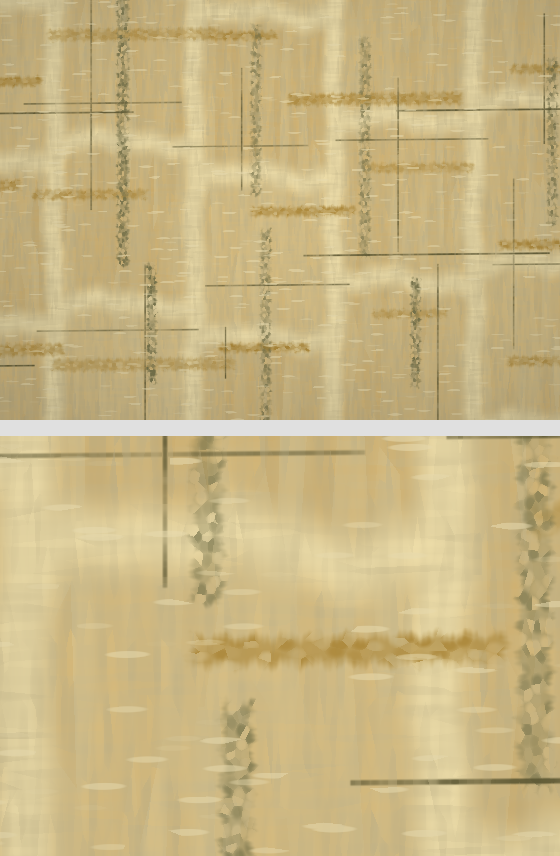
Top, the full canvas; bottom, a detail of the centre.
This texture is drawn by a Shadertoy shader. Its source:

```glsl
const vec3 PALE  = vec3(0.86, 0.80, 0.61);
const vec3 TAN   = vec3(0.77, 0.68, 0.47);
const vec3 CREAM = vec3(0.89, 0.84, 0.67);
const vec3 OCHRE = vec3(0.66, 0.52, 0.22);
const vec3 MOSS  = vec3(0.44, 0.43, 0.28);
const vec3 INK   = vec3(0.36, 0.34, 0.20);

const float COLUMN_START = 0.13;
const float COLUMN_PITCH = 0.333;

float hash(vec2 p) {
    vec3 q = fract(vec3(p.xyx) * 0.1031);
    q += dot(q, q.yzx + 33.33);
    return fract((q.x + q.y) * q.z);
}

// Cellular noise: distance to the nearest seed, and that seed's random value
vec2 cells(vec2 p) {
    vec2 base = floor(p);
    vec2 nearest = vec2(9.0, 0.0);
    for (int y = -1; y <= 1; y++)
    for (int x = -1; x <= 1; x++) {
        vec2 id = base + vec2(x, y);
        vec2 seed = id + vec2(hash(id), hash(id + 57.0));
        float d = distance(p, seed);
        if (d < nearest.x) nearest = vec2(d, hash(id + 113.0));
    }
    return nearest;
}

// Signed grain that fades towards the cell borders
float grain(vec2 p) {
    vec2 c = cells(p);
    return (2.0 * c.y - 1.0) * (1.0 - smoothstep(0.25, 0.9, c.x));
}

float sway(float t) {
    return sin(t) + 0.5 * sin(2.3 * t + 1.7) + 0.25 * sin(5.1 * t + 0.6);
}

float band(float x, float halfWidth, float soft) {
    return 1.0 - smoothstep(halfWidth - soft, halfWidth + soft, abs(x));
}

float bar(vec2 p, vec2 halfSize, float soft) {
    return band(p.x, halfSize.x, soft) * band(p.y, halfSize.y, soft);
}

// Bars jittered within columns and rows
float scatter(vec2 p, int rows, vec2 smallest, vec2 largest, float soft, float seed) {
    float cover = 0.0;
    for (int i = -1; i < 4; i++)
    for (int j = 0; j < rows; j++) {
        vec2 id = vec2(i, j) + seed;
        vec2 jitter = mix(vec2(0.2), vec2(0.8), vec2(hash(id), hash(id + 17.3)));
        vec2 centre = vec2(COLUMN_START + (float(i) + jitter.x) * COLUMN_PITCH,
                           (float(j) + jitter.y) / float(rows));
        vec2 halfSize = mix(smallest, largest, hash(id + 41.7));
        float strength = mix(0.55, 1.0, hash(id + 73.1));
        cover = max(cover, strength * bar(p - centre, halfSize, soft));
    }
    return cover;
}

// Tan blocks parted by pale strips
float panels(vec2 p) {
    float x = (p.x - COLUMN_START + 0.004 * sway(p.y * 17.0)) / COLUMN_PITCH;
    float column = floor(x);
    float y = p.y * 2.6 + hash(vec2(column, 5.0)) + 0.03 * sway(p.x * 19.0);
    float tone = mix(0.75, 1.0, hash(vec2(column, floor(y))));
    return tone * band(fract(x) - 0.5, 0.435, 0.045) * band(fract(y) - 0.5, 0.44, 0.06);
}

void mainImage(out vec4 fragColor, in vec2 fragCoord) {
    vec2 uv = fragCoord / iResolution.xy;
    vec2 p = fragCoord / iResolution.y;
    p.y -= 0.01 * (p.x - 0.67);
    float pixel = 1.0 / iResolution.y;

    // Woven ground
    float warp = grain(p * vec2(150.0, 22.0));
    float weft = grain(p * vec2(16.0, 140.0) + 31.0);
    float slub = grain(p * vec2(52.0, 5.0) + 67.0);
    float block = panels(p);
    float dye = block * (0.9 + 0.35 * warp + 0.2 * weft + 0.3 * slub);
    vec3 colour = mix(PALE, TAN, dye);
    colour *= 1.0 + (0.03 + 0.045 * block) * warp + 0.03 * weft + 0.02 * slub;

    // Scribbled strokes with ragged edges
    vec2 ragged = p + 0.0022 * vec2(sway(p.y * 260.0), sway(p.x * 260.0));
    float loops = grain(p * vec2(85.0, 125.0) + 11.0);
    float specks = grain(p * vec2(135.0, 105.0) + 43.0);
    float ochre = scatter(ragged, 3, vec2(0.08, 0.009), vec2(0.22, 0.014), 0.006, 7.0);
    float moss = scatter(ragged, 2, vec2(0.010, 0.12), vec2(0.014, 0.38), 0.004, 29.0);
    colour = mix(colour, OCHRE, ochre * clamp(0.65 + 0.5 * loops, 0.0, 1.0));
    colour = mix(colour, MOSS, moss * clamp(0.42 + 0.75 * specks + 0.15 * warp, 0.0, 1.0));

    // Thin drawn lines, worn along their length
    float soft = max(0.0012, 0.7 * pixel);
    float across = scatter(p, 2, vec2(0.10, 0.0017), vec2(0.31, 0.0021), soft, 53.0);
    float upright = scatter(p, 2, vec2(0.0016, 0.05), vec2(0.0021, 0.32), soft, 89.0);
    across *= 0.75 + 0.2 * sway(p.x * 31.0) + 0.2 * warp;
    upright *= 0.7 + 0.2 * sway(p.y * 29.0) + 0.2 * weft;
    colour = mix(colour, INK, clamp(max(across, upright), 0.0, 0.9));

    // Bright stray threads
    float stray = smoothstep(0.72, 0.95, grain(p * vec2(24.0, 150.0) + 151.0));
    colour = mix(colour, CREAM, 0.55 * stray);

    // Uneven light
    vec2 offCentre = uv - vec2(0.52, 0.58);
    colour *= 1.02 - vec3(0.27, 0.26, 0.24) * dot(offCentre, offCentre);
    fragColor = vec4(clamp(colour, 0.0, 1.0), 1.0);
}
```
